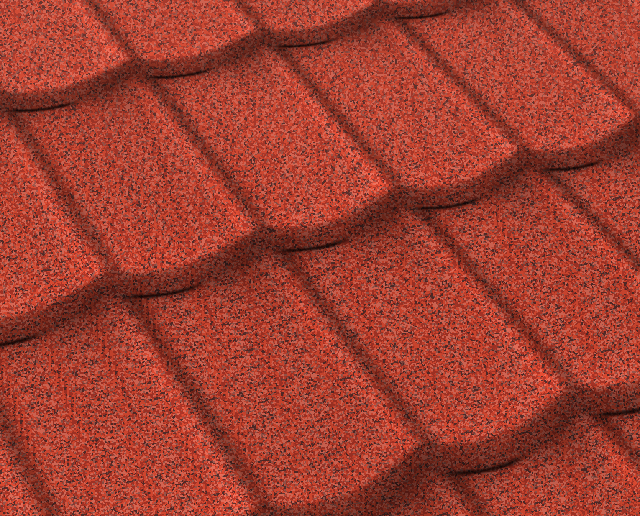
Give the GLSL for this texture, as a WebGL 1 fragment shader.

```glsl
precision highp float;
// Stone-coated red roof tiles in perspective: scalloped courses with rolled lips.
// The canvas is projected onto a tile lattice (one unit per tile); each pan gets
// ribs, lip and shadow from distances, and a cellular noise gives the granules.
uniform vec2 u_resolution;

const float PI = 3.14159265;
const vec3 CHARCOAL = vec3(0.31, 0.16, 0.15);
const vec3 DUST     = vec3(0.58, 0.32, 0.28);
const vec3 BRICK    = vec3(0.62, 0.19, 0.14);
const vec3 SCARLET  = vec3(0.80, 0.27, 0.18);
const vec3 ROSE     = vec3(0.81, 0.39, 0.32);

const float LIP_HEIGHT = 0.088;  // lip face, in course lengths
const float LIP_SLANT  = 0.065;  // sideways lattice drift down the lip face

float hash(vec2 p) {
    return fract(sin(dot(p, vec2(127.1, 311.7))) * 43758.5453);
}

float bell(float x, float width) {
    float s = x / width;
    return exp(-s * s);
}

// Canvas point (y down, width = 1) to lattice: x across tiles, y down courses.
vec2 toLattice(vec2 p) {
    vec2 origin = vec2(0.1693, 0.4297);
    vec2 across = vec2(0.2539, -0.0527) - 0.0474 * p;
    vec2 down   = vec2(0.1823, 0.2643) + 0.13 * p;
    vec2 r = p - origin;
    float det = across.x * down.y - down.x * across.y;
    return vec2(r.x * down.y - down.x * r.y,
                across.x * r.y - r.x * across.y) / det;
}

// Sag of the scalloped front edge between two rounded cusps.
float scallop(float u) {
    float s = sin(PI * pow(fract(u), 0.85));
    return 0.078 * (sqrt(s * s + 0.01) - 0.15);
}

// Random value of the nearest granule.
float granule(vec2 p) {
    vec2 cell = floor(p);
    float nearest = 9.0;
    float id = 0.0;
    for (int j = -1; j <= 1; j++) {
        for (int i = -1; i <= 1; i++) {
            vec2 c = cell + vec2(float(i), float(j));
            vec2 site = c + vec2(hash(c), hash(c + 37.3));
            float d = dot(site - p, site - p);
            if (d < nearest) {
                nearest = d;
                id = hash(c + 91.7);
            }
        }
    }
    return id;
}

vec3 granuleColor(float id) {
    vec3 c = mix(CHARCOAL, DUST, smoothstep(0.09, 0.14, id));
    c = mix(c, BRICK, smoothstep(0.20, 0.26, id));
    c = mix(c, SCARLET, smoothstep(0.44, 0.56, id));
    return mix(c, ROSE, smoothstep(0.75, 0.83, id));
}

// Slow uneven weathering from layered sines.
float weathering(vec2 p) {
    return 0.5 * sin(p.x * 11.0 + 2.0 * sin(p.y * 7.0))
         + 0.5 * sin(p.y * 17.0 - p.x * 5.0 + 1.3);
}

// Brightness of the pan: dark groove and lit flank of each rib, bright front.
float panLight(float u, float t, float wobble) {
    float rib = fract(u + 0.5) - 0.5 + 0.006 * wobble;
    float groove = bell(rib - 0.045, 0.055);
    float flank = bell(rib + 0.065, 0.060);
    float front = bell(t - 0.94, 0.06);
    return 0.99 - 0.31 * groove + 0.10 * flank + 0.05 * front;
}

// Contact shadow that falls below the lip, deeper beside the cusps.
float lipShadow(float u, float below) {
    float cusp = 0.5 + 0.5 * cos(2.0 * PI * (u + 0.12));
    float reach = mix(0.045, 0.10, cusp);
    return 1.0 - mix(0.32, 0.50, cusp) * exp(-max(below, 0.0) / reach);
}

// Brightness of the rolled face, from its top (0) to its foot (1).
float lipLight(float u, float depth) {
    float cusp = 0.5 + 0.5 * cos(2.0 * PI * (u + 0.08));
    return mix(0.72, 0.62, smoothstep(0.0, 0.7, depth)) - 0.10 * cusp;
}

void main() {
    vec2 p = vec2(gl_FragCoord.x, u_resolution.y - gl_FragCoord.y) / u_resolution.x;
    vec2 q = toLattice(p);

    // Course index, position along the course, distance below the lip foot
    float edge = q.y - scallop(q.x);
    float course = floor(edge);
    float t = edge - course;
    float footU = q.x + LIP_SLANT;
    float below = q.y - course - scallop(footU) - LIP_HEIGHT;

    // Pan and lip shading
    float wear = weathering(p);
    float pan = panLight(q.x, t, wear) * lipShadow(footU, below);
    pan *= 0.98 + 0.04 * hash(vec2(floor(q.x), course));
    pan *= mix(1.0, 0.74, smoothstep(0.972, 1.0, t));
    float face = lipLight(footU, t / LIP_HEIGHT);
    float light = mix(face, pan, smoothstep(-0.008, 0.008, below));

    // Thin open gap under the first half of each lip
    float f = fract(footU);
    float gap = smoothstep(0.08, 0.16, f) * (1.0 - smoothstep(0.42, 0.60, f));
    light *= 1.0 - 0.70 * gap * bell(below, 0.009);

    // Granules, weathering and paler distance
    vec3 color = granuleColor(granule(p * 390.0));
    color *= light * (1.0 + 0.025 * wear);
    float haze = 0.18 * (1.0 - smoothstep(0.0, 0.45, p.y));
    color = mix(color, ROSE * light, haze);
    gl_FragColor = vec4(color, 1.0);
}
```
